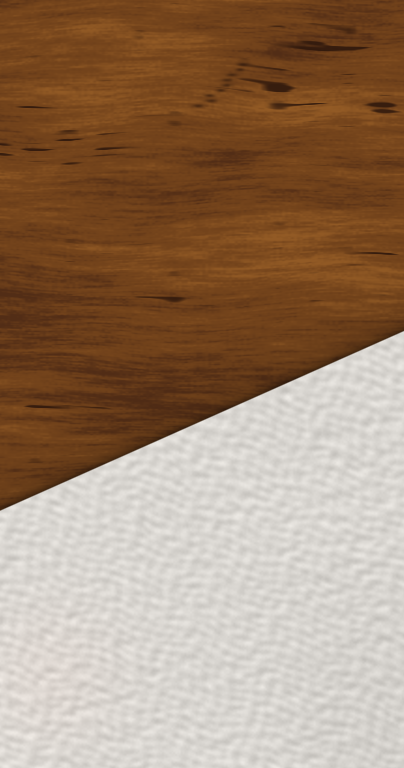
A WebGL 2 fragment shader for this texture:

```glsl
#version 300 es
precision highp float;
// Draws a sheet of embossed white paper lying diagonally on stained, streaky wood.

uniform vec2 u_resolution;
out vec4 fragColor;

float hash(vec2 p) {
    p = fract(p * vec2(0.1031, 0.1137));
    p += dot(p, p.yx + 33.33);
    return fract((p.x + p.y) * p.x * 17.0);
}

float valueNoise(vec2 p) {
    vec2 cell = floor(p), f = fract(p);
    f = f * f * (3.0 - 2.0 * f);
    float low = mix(hash(cell), hash(cell + vec2(1, 0)), f.x);
    float high = mix(hash(cell + vec2(0, 1)), hash(cell + vec2(1, 1)), f.x);
    return mix(low, high, f.y);
}

// Soft elliptical region, 1 at its centre
float blob(vec2 p, vec2 centre, vec2 size) {
    vec2 d = (p - centre) / size;
    return exp(-dot(d, d));
}

// Rounded cellular bumps of the pressed paper
float bumps(vec2 p) {
    vec2 cell = floor(p);
    float height = 0.0;
    for (int y = -1; y <= 1; y++) {
        for (int x = -1; x <= 1; x++) {
            vec2 id = cell + vec2(x, y);
            vec2 jitter = 0.2 + 0.6 * vec2(hash(id + 40.0), hash(id + 91.0));
            vec2 d = p - id - jitter;
            height += (0.6 + 0.4 * hash(id + 7.0)) * exp(-5.0 * dot(d, d));
        }
    }
    return height;
}

vec3 wood(vec2 p) {
    // Grain bends gently along its length
    vec2 g = p + vec2(3.0, 2.0);
    g.y += 0.005 * sin(p.x * 11.0 + p.y * 9.0) + 0.002 * sin(p.x * 27.0 - p.y * 31.0);
    g.y += 0.012 * blob(p, vec2(0.36, 0.84), vec2(0.12, 0.06));

    // Broad stain, then progressively finer fibres
    float tone = 0.46;
    tone += 0.30 * (valueNoise(g * vec2(5, 24)) - 0.5);
    tone += 0.30 * (valueNoise(g * vec2(8, 85)) - 0.5);
    tone += 0.28 * (valueNoise(g * vec2(16, 230)) - 0.5);
    tone += 0.24 * (valueNoise(g * vec2(50, 480)) - 0.5);
    tone += 0.14 * (valueNoise(g * vec2(260, 420)) - 0.5);

    // Golden and shaded areas
    tone += 0.30 * blob(p, vec2(0.43, 0.65), vec2(0.16, 0.06));
    tone += 0.32 * blob(p, vec2(0.40, 0.85), vec2(0.12, 0.05));
    tone += 0.20 * blob(p, vec2(0.14, 0.89), vec2(0.15, 0.06));
    tone += 0.14 * blob(p, vec2(0.20, 0.68), vec2(0.16, 0.05));
    tone -= 0.30 * blob(p, vec2(0.30, 0.79), vec2(0.05, 0.018));
    tone -= 0.20 * blob(p, vec2(0.44, 0.95), vec2(0.13, 0.025));
    tone -= 0.22 * blob(p, vec2(0.00, 0.58), vec2(0.16, 0.13));
    tone -= 0.16 * blob(p, vec2(0.30, 0.51), vec2(0.20, 0.04));
    tone = clamp(tone, 0.0, 1.0);
    vec3 colour = mix(vec3(0.32, 0.175, 0.085), vec3(0.45, 0.262, 0.105), smoothstep(0.0, 0.5, tone));
    colour = mix(colour, vec3(0.575, 0.355, 0.145), smoothstep(0.45, 1.0, tone));

    // Dark pores gather in long clusters
    float cluster = blob(p, vec2(0.05, 0.81), vec2(0.10, 0.022));
    cluster += blob(p, vec2(0.02, 0.862), vec2(0.05, 0.006));
    cluster += blob(p, vec2(0.37, 0.885), vec2(0.08, 0.024));
    cluster += blob(p, vec2(0.46, 0.945), vec2(0.10, 0.022));
    cluster += blob(p, vec2(0.50, 0.862), vec2(0.05, 0.010));
    cluster += blob(p, vec2(0.49, 0.660), vec2(0.06, 0.012));
    cluster += blob(p, vec2(0.27, 0.612), vec2(0.11, 0.007));
    cluster += blob(p, vec2(0.07, 0.474), vec2(0.09, 0.008));
    float pores = valueNoise(g * vec2(22, 250) + 17.0);
    float streak = smoothstep(0.90, 1.12, pores + 0.34 * min(cluster, 1.0));
    colour = mix(colour, vec3(0.17, 0.085, 0.045), 0.85 * streak);

    // Short flecks climb a slanting crack beside the knot
    for (int i = 0; i < 9; i++) {
        float k = float(i) / 8.0;
        float side = hash(vec2(i, 5)) - 0.5;
        vec2 centre = vec2(mix(0.262, 0.318, k) + 0.012 * side, mix(0.862, 0.916, k));
        float fleck = blob(p, centre, vec2(0.004 + 0.004 * hash(vec2(i, 9)), 0.0022));
        colour = mix(colour, vec3(0.19, 0.10, 0.05), 0.65 * fleck);
    }
    return colour;
}

vec3 paper(vec2 p) {
    // Rows of bumps lean down to the right, lit from the upper left
    vec2 q = mat2(0.966, 0.259, -0.259, 0.966) * p;
    q += 0.003 * sin(q.yx * vec2(70, 55));
    vec2 s = q * vec2(58, 88) + 30.0;
    float relief = bumps(s + vec2(0.16, -0.22)) - bumps(s - vec2(0.16, -0.22));
    float fine = valueNoise(p * 190.0) + valueNoise(p * 410.0) - 1.0;
    float cloud = valueNoise(p * 9.0 + 4.0) - 0.5;
    vec3 colour = vec3(0.852, 0.840, 0.820) - vec3(0.075) * relief;
    colour += 0.018 * fine + 0.018 * cloud;
    colour += vec3(0.012, -0.003, -0.006) * blob(p, vec2(0.06, 0.12), vec2(0.10, 0.10));
    return colour - 0.022 * blob(p, vec2(0.53, 0.10), vec2(0.22, 0.25));
}

void main() {
    vec2 p = gl_FragCoord.xy / u_resolution.y;
    float across = gl_FragCoord.x / u_resolution.x;
    float edge = (p.y - 0.335 - 0.234 * across) * 0.914;

    // Contact shadow on the wood, thin bright rim on the sheet
    float above = max(edge, 0.0);
    vec3 table = wood(p) * (1.0 - 0.38 * exp(-above / 0.005) - 0.14 * exp(-above / 0.04));
    vec3 sheet = paper(p) + 0.025 * exp(-abs(edge) / 0.004);
    float blur = 0.9 / u_resolution.y;
    fragColor = vec4(mix(sheet, table, smoothstep(-blur, blur, edge)), 1.0);
}
```
